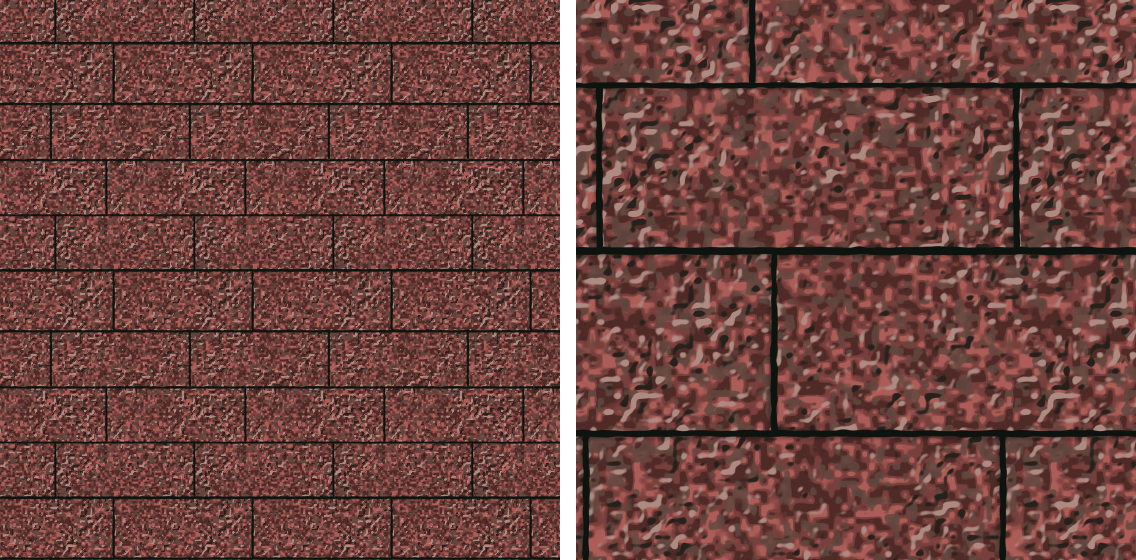
Left: the whole. Right: its middle third, enlarged.
This texture is drawn by a Shadertoy shader. Its source:

```glsl
// Red granular roof shingles in staggered courses with dark joints.

// Layout: four kinds of course repeat downward, listed from top to bottom.
const float FIRST_LINE = 0.0768;                              // first joint below the top
const float TILE_WIDTH = 0.2482;
const vec4 COURSE_HEIGHT = vec4(0.1087, 0.1003, 0.0983, 0.0986);
const vec4 COURSE_SHIFT = vec4(0.2031, 0.0911, 0.1901, 0.0990);
const vec4 TOP_JOINT = vec4(0.0023, 0.0019, 0.0019, 0.0015);  // half widths
const float SIDE_JOINT = 0.0018;                              // half width
const float JOINT_WOBBLE = 0.0012;

// Granules
const float GRAIN_SCALE = 250.0;
const float RELIEF_SCALE = 205.0;
const float PATCH_SCALE = 24.0;
const vec2 LIGHT_STEP = vec2(0.55, 0.65);
const float RIM_WIDTH = 0.0035;

// Colours
const vec3 DARK_RED = vec3(0.31, 0.165, 0.15);
const vec3 MID_RED = vec3(0.47, 0.25, 0.24);
const vec3 BRIGHT_RED = vec3(0.68, 0.365, 0.34);
const vec3 GREY_BROWN = vec3(0.38, 0.28, 0.25);
const vec3 PALE = vec3(0.68, 0.54, 0.51);
const vec3 PIT = vec3(0.15, 0.13, 0.11);
const vec3 JOINT = vec3(0.05, 0.075, 0.06);

float hash(vec2 p) {
    uvec2 q = uvec2(ivec2(p)) * uvec2(1597334673u, 3812015801u);
    uint n = (q.x ^ q.y) * 1597334673u;
    n = (n ^ (n >> 15)) * 2246822519u;
    return float((n ^ (n >> 13)) & 65535u) / 65535.0;
}

float noise(vec2 p) {
    vec2 cell = floor(p), f = fract(p);
    f = f * f * (3.0 - 2.0 * f);
    return mix(mix(hash(cell), hash(cell + vec2(1, 0)), f.x),
               mix(hash(cell + vec2(0, 1)), hash(cell + vec2(1, 1)), f.x), f.y);
}

// Granule colour at a point of the tile; rim is 1 along its lit edges.
vec3 granules(vec2 p, float rim) {
    float grain = noise(p * GRAIN_SCALE);
    vec3 color = mix(DARK_RED, MID_RED, smoothstep(0.32, 0.50, grain));
    color = mix(color, BRIGHT_RED, smoothstep(0.58, 0.82, grain));
    float dust = noise(p * GRAIN_SCALE * 0.8 + 71.0);
    color = mix(color, GREY_BROWN, 0.85 * smoothstep(0.60, 0.76, dust));

    // Embossed bumps, stronger in weathered patches
    float rough = mix(0.55, 1.45, noise(p * PATCH_SCALE + 13.0));
    vec2 q = p * RELIEF_SCALE + 37.0;
    float relief = (noise(q) - noise(q + LIGHT_STEP)) * rough;
    color = mix(color, PALE, smoothstep(0.22, 0.50, relief + 0.22 * rim));
    return mix(color, PIT, smoothstep(0.28, 0.55, -relief));
}

void mainImage(out vec4 fragColor, in vec2 fragCoord) {
    vec2 uv = fragCoord / iResolution.xy;
    float aa = 0.75 / min(iResolution.x, iResolution.y);

    // Find the course and the depth below its top joint
    float period = dot(COURSE_HEIGHT, vec4(1.0));
    float depth = mod(1.0 - uv.y - FIRST_LINE, period);
    int course = 0;
    for (int i = 0; i < 3; i++) {
        if (depth < COURSE_HEIGHT[course]) break;
        depth -= COURSE_HEIGHT[course];
        course++;
    }

    // Position inside the tile and distance to each joint
    float x = mod(uv.x - COURSE_SHIFT[course], TILE_WIDTH);
    vec2 local = vec2(x, depth);
    vec2 seeded = local + vec2(float(course) * 1.37 + 0.5, 0.5);
    float wobble = JOINT_WOBBLE * (noise(seeded * 170.0) - 0.5);
    float top = depth - TOP_JOINT[course];
    float bottom = COURSE_HEIGHT[course] - depth - TOP_JOINT[(course + 1) % 4];
    float left = x - SIDE_JOINT;
    float right = TILE_WIDTH - x - SIDE_JOINT;
    float edge = min(min(top, bottom), min(left, right)) + wobble;

    // Granules, lit rim and joints
    float rim = 1.0 - smoothstep(0.0, RIM_WIDTH, min(left, bottom));
    vec3 color = granules(seeded, rim);
    color *= mix(0.8, 1.0, smoothstep(0.0, RIM_WIDTH, min(top, right)));
    color = mix(JOINT, color, smoothstep(-aa, aa, edge));
    fragColor = vec4(color, 1.0);
}
```
